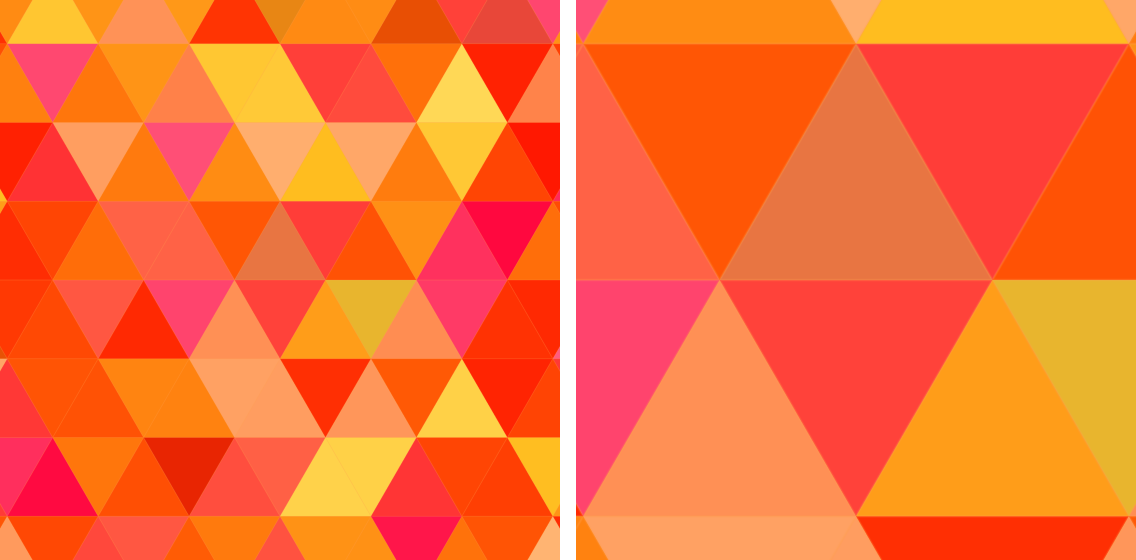
Left: the whole. Right: its middle third, enlarged.
A Shadertoy shader for this background:

```glsl
const float ROW_HEIGHT = 0.140625;
const float SIDE = ROW_HEIGHT * 1.1547005;
const float SEAM_WIDTH = 0.0011;
const vec3 SEAM_COLOR = vec3(1.0, 0.62, 0.30);
const int SAMPLES = 4;

// Integer hash returning three values in 0..1
vec3 hash3(ivec3 cell) {
    uvec3 v = uvec3(cell + 512) * 1664525u + 1013904223u;
    v.x += v.y * v.z; v.y += v.z * v.x; v.z += v.x * v.y;
    v ^= v >> 16u;
    v.x += v.y * v.z; v.y += v.z * v.x; v.z += v.x * v.y;
    return vec3(v >> 8u) / 16777216.0;
}

// Weighted choice of a warm family, then a tone inside it
vec3 warmColor(float pick, float tone) {
    if (pick < 0.30) return mix(vec3(1.0, 0.00, 0.00), vec3(1.0, 0.36, 0.02), sqrt(tone));
    if (pick < 0.56) return mix(vec3(1.0, 0.41, 0.03), vec3(1.0, 0.62, 0.10), tone);
    if (pick < 0.72) return mix(vec3(1.0, 0.19, 0.20), vec3(1.0, 0.40, 0.28), tone);
    if (pick < 0.84) return mix(vec3(1.0, 0.50, 0.28), vec3(1.0, 0.72, 0.46), tone);
    if (pick < 0.92) return mix(vec3(1.0, 0.74, 0.12), vec3(1.0, 0.85, 0.34), tone);
    return mix(vec3(1.0, 0.02, 0.24), vec3(1.0, 0.36, 0.50), tone);
}

vec3 triangleColor(ivec3 cell) {
    vec3 rnd = hash3(cell);
    float shade = rnd.z > 0.94 ? 0.91 : 1.0;
    return warmColor(rnd.x, rnd.y) * shade;
}

vec3 triangleMosaic(vec2 p) {
    // Skewed lattice: each cell holds one upright and one inverted triangle
    float v = (p.y - 0.5) / ROW_HEIGHT;
    float u = (p.x - 0.5) / SIDE - 0.5 * v + 0.5;
    vec2 lattice = vec2(u, v);
    vec2 f = fract(lattice);
    int inverted = f.x + f.y > 1.0 ? 1 : 0;
    vec3 color = triangleColor(ivec3(floor(lattice), inverted));

    // Faint seam along the nearest edge
    vec3 bary = vec3(f, 1.0 - f.x - f.y);
    if (inverted == 1) bary = vec3(1.0 - f, f.x + f.y - 1.0);
    float edge = min(bary.x, min(bary.y, bary.z)) * ROW_HEIGHT;
    float seam = 1.0 - smoothstep(0.0, SEAM_WIDTH, edge);
    return mix(color, SEAM_COLOR, 0.35 * seam);
}

void mainImage(out vec4 fragColor, in vec2 fragCoord) {
    // Supersampling smooths the edges
    vec3 sum = vec3(0.0);
    for (int j = 0; j < SAMPLES; j++)
    for (int i = 0; i < SAMPLES; i++) {
        vec2 offset = (vec2(i, j) + 0.5) / float(SAMPLES) - 0.5;
        vec2 p = (fragCoord + offset - 0.5 * iResolution.xy) / iResolution.y + 0.5;
        sum += triangleMosaic(p);
    }
    fragColor = vec4(sum / float(SAMPLES * SAMPLES), 1.0);
}
```
